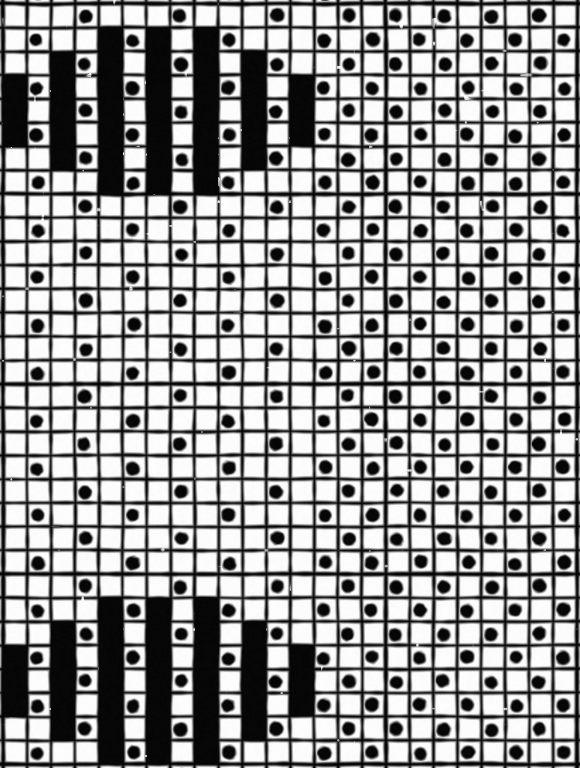
Give the GLSL for this pattern, as a Shadertoy shader.

```glsl
// Worn print of a squared weaving chart: ruled grid, staggered dots and two stepped groups of solid bars.

const vec2 GRID = vec2(24.0, 32.0);             // cells across and down
const vec2 MARGIN_LOW = vec2(0.0055, 0.0050);   // left, top
const vec2 MARGIN_HIGH = vec2(0.0050, 0.0050);  // right, bottom
const vec3 INK = vec3(0.025);
const vec3 PAPER = vec3(0.988);
const float PRINT_BLUR = 0.078;                 // in cells

float hash(vec2 p) {
    return fract(sin(dot(p, vec2(127.1, 311.7))) * 43758.5453);
}

float noise(vec2 p) {
    vec2 i = floor(p), f = fract(p);
    f = f * f * (3.0 - 2.0 * f);
    float a = mix(hash(i), hash(i + vec2(1, 0)), f.x);
    float b = mix(hash(i + vec2(0, 1)), hash(i + vec2(1, 1)), f.x);
    return mix(a, b, f.y);
}

// Rounded union, softening the corners where rules cross
float smoothMin(float a, float b, float k) {
    float h = max(k - abs(a - b), 0.0) / k;
    return min(a, b) - h * h * k * 0.25;
}

// Distance to the nearest rule; every "period"-th one is heavier
float ruleDistance(float x, float period, float last, float wear) {
    float index = floor(x + 0.5);
    bool heavy = mod(index, period) < 0.5 || index == last;
    return abs(x - index) - (heavy ? 0.088 : 0.066) - wear;
}

float gridDistance(vec2 p) {
    float wearX = 0.028 * (noise(p * vec2(1.0, 2.3) + 17.0) - 0.5);
    float wearY = 0.028 * (noise(p * vec2(2.3, 1.0) + 53.0) - 0.5);
    // Rare breaks in the ruling
    float gap = 0.09 * smoothstep(0.93, 0.99, noise(p * 3.0 + 91.0));
    float dx = ruleDistance(p.x, 16.0, GRID.x, wearX - gap);
    float dy = ruleDistance(p.y, 8.0, GRID.y, wearY - gap);
    return smoothMin(dx, dy, 0.07);
}

// Sparse dots on the left, a full checker on the right
bool hasDot(vec2 cell) {
    float odd = mod(cell.y, 2.0);
    if (cell.x > 12.5) return mod(cell.x + odd, 2.0) < 0.5;
    return abs(mod(cell.x, 4.0) - 3.0 + 2.0 * odd) < 0.5;
}

float dotDistance(vec2 p, vec2 cell) {
    vec2 jitter = vec2(hash(cell + 3.0), hash(cell + 8.0)) - 0.5;
    vec2 center = vec2(0.43, 0.53) + 0.09 * jitter;
    float radius = 0.262 + 0.035 * hash(cell + 21.0);
    float ragged = 0.05 * (noise(p * 6.0) - 0.5);
    return length(p - cell - center) - radius + ragged;
}

// Solid bars on even columns, shorter away from the middle column
bool hasBar(vec2 cell) {
    float reach = min(3.0, 4.0 - abs(cell.x - 6.0) * 0.5);
    bool evenColumn = mod(cell.x, 2.0) < 0.5;
    bool inGroup = cell.x > -0.5 && cell.x < 12.5;
    return evenColumn && inGroup && abs(mod(cell.y, 24.0) - 4.0) < reach + 0.5;
}

void mainImage(out vec4 fragColor, in vec2 fragCoord) {
    vec2 uv = fragCoord / iResolution.xy;
    uv.y = 1.0 - uv.y;
    vec2 p = (uv - MARGIN_LOW) / (1.0 - MARGIN_LOW - MARGIN_HIGH) * GRID;

    // Slight hand-ruled waver
    p += 0.05 * (vec2(noise(p * 0.6 + 5.0), noise(p * 0.6 + 37.0)) - 0.5);
    vec2 cell = floor(p);

    float d = gridDistance(p);
    if (hasDot(cell)) d = min(d, dotDistance(p, cell));
    if (hasBar(cell)) d = min(d, -1.0);

    float pixel = GRID.y / iResolution.y;
    float blur = max(PRINT_BLUR, 0.7 * pixel);
    float ink = 1.0 - smoothstep(-blur, blur, d);
    vec3 color = mix(PAPER, INK, ink);
    color += 0.012 * (noise(p * 9.0) - 0.5);
    fragColor = vec4(color, 1.0);
}
```
